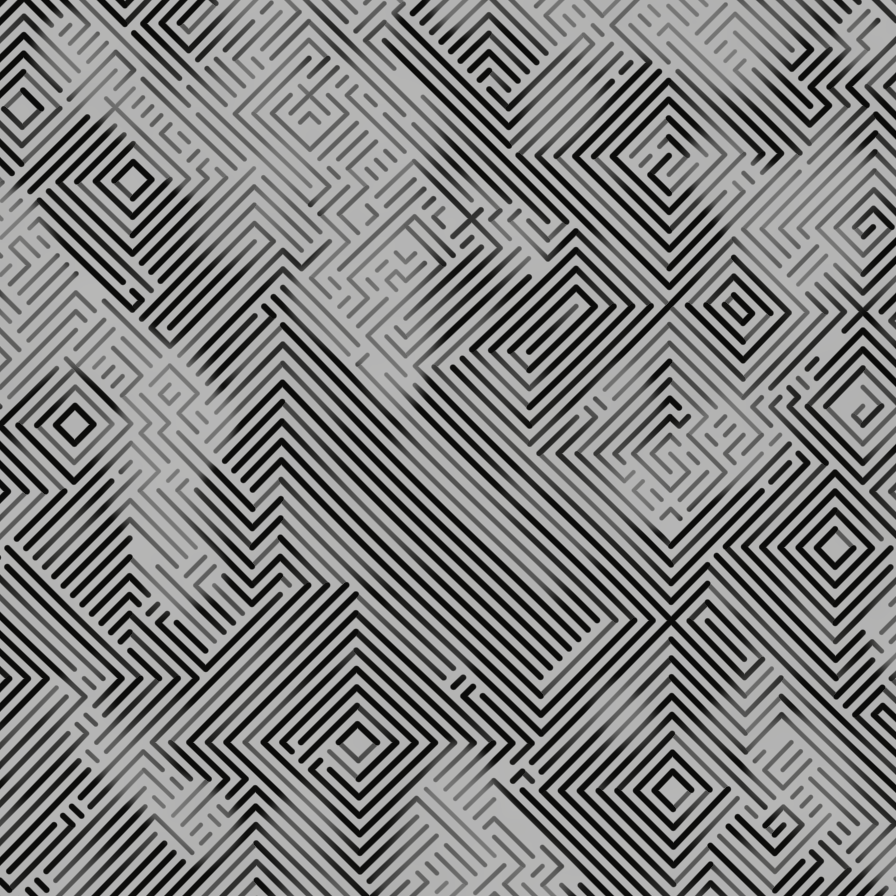
A WebGL 2 fragment shader for this pattern:

```glsl
#version 300 es
precision highp float;
// Ink labyrinth of nested diamonds, chevrons and stripes on grey paper.
// Lines run along a lattice turned by 45 degrees; scattered Voronoi centres
// choose which lattice edges are drawn, and noise breaks up and fades the ink.

uniform vec2 u_resolution;
out vec4 fragColor;

const float PITCH = 0.0148;      // distance between lines, in canvas units
const float REGION_SIZE = 17.0;  // mean spacing of centres, in pitches
const vec3 PAPER = vec3(0.705, 0.705, 0.703);
const vec3 INK = vec3(0.045, 0.045, 0.04);

float hash(vec2 p) {
    vec3 a = fract(p.xyx * vec3(0.1031, 0.1030, 0.0973));
    a += dot(a, a.yzx + 33.33);
    return fract((a.x + a.y) * a.z);
}

float noise(vec2 p) {
    vec2 i = floor(p), f = p - i;
    f = f * f * (3.0 - 2.0 * f);
    float low = mix(hash(i), hash(i + vec2(1, 0)), f.x);
    float high = mix(hash(i + vec2(0, 1)), hash(i + vec2(1, 1)), f.x);
    return mix(low, high, f.y);
}

// How strongly the order dissolves into small maze fragments, 0 to 1.
float mazeAmount(vec2 q) {
    return smoothstep(0.64, 0.82, noise(q / 7.0 + 41.0));
}

// Lattice position of the centre scattered in a region cell.
vec2 regionCentre(vec2 cell) {
    vec2 jitter = vec2(hash(cell + 7.3), hash(cell + 91.7));
    return floor((cell + 0.1 + 0.8 * jitter) * REGION_SIZE);
}

// True where lines fall to the right, false where they rise.
bool isFalling(vec2 q) {
    vec2 home = floor(q / REGION_SIZE), nearestCell = home, offset = vec2(0);
    float nearest = 1e5;
    for (int y = -1; y <= 1; y++)
    for (int x = -1; x <= 1; x++) {
        vec2 cell = home + vec2(x, y);
        vec2 d = q - regionCentre(cell);
        float reach = max(abs(d.x), abs(d.y));
        if (reach < nearest) {
            nearest = reach;
            nearestCell = cell;
            offset = d;
        }
    }
    float kind = hash(nearestCell + 23.1);
    float side = offset.x - offset.y;
    bool diamond = kind < 0.45, valley = kind > 0.74 && kind < 0.91;
    bool lower = offset.x + offset.y < 0.0;
    if (kind < 0.22 && lower) side += 1.0;   // turns rings into a spiral
    if (kind > 0.91) side = kind - 0.955;    // plain stripes
    bool falling = side > 0.0;
    if (valley || (diamond && lower)) falling = !falling;
    bool broken = hash(floor(q / 2.0) + 5.0) < 0.008 + 0.4 * mazeAmount(q);
    return falling != broken;
}

// Whether the lattice edge with this midpoint follows the local direction.
bool isAligned(vec2 midpoint) {
    bool fallingEdge = fract(midpoint.x) < 0.25;
    return isFalling(midpoint) == fallingEdge;
}

// An edge that would butt into a passing line at this vertex is a stub.
bool isStub(vec2 vertex, vec2 halfEdge) {
    vec2 across = halfEdge.yx;
    return isAligned(vertex + across) && isAligned(vertex - across)
        && !isAligned(vertex - halfEdge);
}

bool isDrawn(vec2 vertex, vec2 halfEdge) {
    return isAligned(vertex + halfEdge) && !isStub(vertex, halfEdge)
        && !isStub(vertex + 2.0 * halfEdge, -halfEdge);
}

// Distance to the segment from the origin to end.
float segmentDistance(vec2 p, vec2 end) {
    return length(p - end * clamp(dot(p, end) / dot(end, end), 0.0, 1.0));
}

// Ink tone that drifts a little by area and more from line to line.
float lineTone(vec2 q, vec2 vertex, bool rising) {
    vec2 track = rising ? vec2(q.x * 0.1, vertex.y)
                        : vec2(q.y * 0.1, vertex.x + 57.0);
    float area = smoothstep(0.1, 0.36, noise(q * 0.17 + 13.0));
    float single = smoothstep(0.1, 0.45, noise(track));
    return mix(0.35, 1.0, area) * mix(0.35, 1.0, single) * (1.0 - 0.7 * mazeAmount(q));
}

// Ink coverage from the four edges that meet at the nearest vertex.
float inkCoverage(vec2 q, float softness) {
    vec2 vertex = floor(q + 0.5), halfEdge = vec2(0.5, 0.0);
    float ink = 0.0;
    for (int i = 0; i < 4; i++) {
        if (isDrawn(vertex, halfEdge)) {
            float tone = lineTone(q, vertex, abs(halfEdge.x) > 0.25);
            float halfWidth = mix(0.15, 0.23, tone);
            float d = segmentDistance(q - vertex, 2.0 * halfEdge);
            float cover = 1.0 - smoothstep(halfWidth - softness, halfWidth + softness, d);
            ink = max(ink, cover * mix(0.3, 1.0, tone));
        }
        halfEdge = vec2(-halfEdge.y, halfEdge.x);
    }
    return ink;
}

void main() {
    float canvas = min(u_resolution.x, u_resolution.y);
    vec2 p = gl_FragCoord.xy / canvas;
    vec2 bend = vec2(noise(p * 3.0), noise(p * 3.0 + 31.0)) - 0.5;
    vec2 warped = p + 0.014 * bend + 3.0;
    vec2 q = vec2(warped.x + warped.y, warped.y - warped.x) * 0.70711 / PITCH;
    float softness = max(0.07, 0.55 / (canvas * PITCH));
    float mottle = noise(p * 9.0) + 0.5 * noise(p * 40.0) - 0.75;
    vec3 paper = PAPER + 0.02 * mottle;
    fragColor = vec4(mix(paper, INK, inkCoverage(q, softness)), 1.0);
}
```
